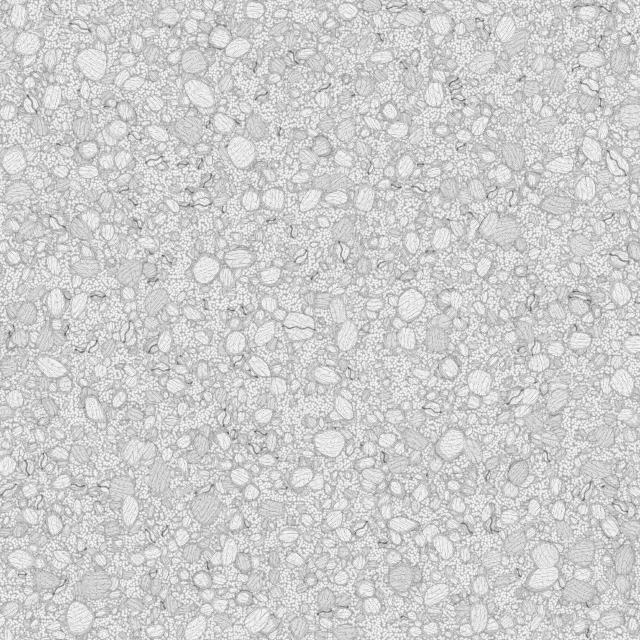
Give the GLSL for this texture map, as a WebGL 2 fragment shader.

```glsl
#version 300 es
precision highp float;
// Pale grey gravel: rounded, chipped stones with sloping rims set in fine grit.

#define LAYERS 4
#define FINE_CELLS 45.0     // stone cells across the canvas, smallest layer
#define COARSE_CELLS 18.0   // stone cells across the canvas, largest layer
#define GRIT_CELLS 250.0    // grit grains across the canvas
#define RIM_WIDTH 0.0052    // sloping edge of a stone
#define GROOVE_WIDTH 0.0022 // shadow around a stone
#define STREAK_SCALE 430.0  // density of the lines on the stones
#define STREAK_DEPTH 0.30
#define CRACK_SHARE 0.06    // share of stones with a dark crack
#define FACETS 7
#define ROUNDNESS 9.0       // higher gives sharper corners
#define TAU 6.2831853

uniform vec2 u_resolution;
out vec4 fragColor;

struct Stone {
    float dist;  // signed distance, negative inside
    vec2 local;  // position along the stone's own axes
    vec3 traits; // random values of this stone
};

vec3 hash3(vec2 p) {
    vec3 q = fract(p.xyx * vec3(0.1031, 0.1030, 0.0973));
    q += dot(q, q.yxz + 33.33);
    return fract((q.xxy + q.yzz) * q.zyx);
}

mat2 rotation(float angle) {
    float c = cos(angle), s = sin(angle);
    return mat2(c, s, -s, c);
}

// Distance to the nearest jittered grain centre.
float cellular(vec2 p) {
    vec2 base = floor(p);
    float nearest = 2.0;
    for (int y = -1; y <= 1; y++)
    for (int x = -1; x <= 1; x++) {
        vec2 cell = base + vec2(x, y);
        nearest = min(nearest, length(cell + hash3(cell).xy - p));
    }
    return nearest;
}

// Thin wandering lines from layered, warped sines.
float streaks(vec2 p, float phase) {
    p *= STREAK_SCALE * vec2(0.35, 1.0);
    float sum = 0.0;
    for (int i = 0; i < 3; i++) {
        p += 1.2 * sin(p.yx * 0.6 + phase + float(i) * 2.0);
        sum += pow(1.0 - abs(sin(p.y + 0.4 * p.x)), 3.0);
        p = rotation(0.65) * p * 1.5;
    }
    return sum / 3.0;
}

// Rounded polygon: a power norm over randomly offset facets.
float stoneNorm(vec2 q, vec3 shape) {
    float sum = 0.0;
    for (int i = 0; i < FACETS; i++) {
        vec2 vary = fract(shape.xy * (37.0 + float(i) * 91.7));
        float angle = (float(i) + 0.6 * vary.x) * TAU / float(FACETS);
        float reach = dot(q, vec2(cos(angle), sin(angle))) / mix(0.7, 1.0, vary.y);
        sum += pow(max(reach, 0.0001), ROUNDNESS);
    }
    return pow(sum, 1.0 / ROUNDNESS);
}

Stone nearestStone(vec2 uv, float cells, float presence, float seed) {
    vec2 p = uv * cells, base = floor(p);
    Stone best = Stone(1.0, vec2(0.0), vec3(0.5));
    for (int y = -1; y <= 1; y++)
    for (int x = -1; x <= 1; x++) {
        vec2 cell = base + vec2(x, y);
        vec3 place = hash3(cell + seed);
        vec2 q = p - cell - 0.2 - 0.6 * place.xy;
        if (place.z > presence || dot(q, q) > 1.0) continue;
        vec3 shape = hash3(cell + seed + 71.3);
        q = rotation(shape.x * TAU) * q;
        float radius = mix(0.32, 0.55, shape.z);
        vec2 squeezed = q * vec2(1.0, mix(1.0, 1.8, shape.y));
        float dist = (stoneNorm(squeezed / radius, shape) - 1.0) * radius / cells;
        if (dist < best.dist)
            best = Stone(dist, q / cells, hash3(cell + seed + 137.9));
    }
    return best;
}

float paintStone(float ground, Stone s, float pixel) {
    // Shadow pressed into the ground, deep beside a few stones
    float depth = 0.07 + 0.20 * pow(s.traits.y, 12.0);
    ground -= depth * exp(-max(s.dist, 0.0) / GROOVE_WIDTH);

    // Bright face inside a grey slope of uneven width
    float lean = sin(atan(s.local.y, s.local.x + 0.00001) + s.traits.z * TAU);
    float rim = RIM_WIDTH * mix(0.55, 1.2, s.traits.y) * (1.0 + 0.4 * lean);
    float core = smoothstep(-0.75 * rim, -1.15 * rim, s.dist);
    float lines = STREAK_DEPTH * streaks(s.local, s.traits.x * 40.0);
    float face = mix(0.86, 0.945, smoothstep(0.05, 0.6, s.traits.x)) - lines;
    float slope = mix(0.765, 0.83, s.traits.z) + 0.02 * lean - 0.8 * lines;
    float tone = mix(slope, face, core);
    tone -= 0.05 * smoothstep(0.0016, 0.0, abs(s.dist));

    // Occasional dark crack across the stone
    float bend = s.local.y + 0.0015 * sin(s.local.x * 330.0);
    float crack = smoothstep(0.0009 + pixel, 0.0, abs(bend));
    tone -= 0.32 * crack * step(s.traits.z, CRACK_SHARE);
    return mix(ground, tone, smoothstep(pixel, -pixel, s.dist));
}

void main() {
    float pixel = 1.0 / u_resolution.y;
    vec2 uv = gl_FragCoord.xy * pixel;

    // Grit between the stones
    float grain = cellular(uv * GRIT_CELLS);
    float tone = mix(0.955, 0.70, smoothstep(0.05, 0.95, grain));

    // Stones from small to large, later layers on top
    for (int i = 0; i < LAYERS; i++) {
        float size = float(i) / float(LAYERS - 1);
        float cells = mix(FINE_CELLS, COARSE_CELLS, size);
        Stone s = nearestStone(uv, cells, mix(0.75, 0.55, size), 19.0 * float(i) + 5.0);
        tone = paintStone(tone, s, pixel);
    }

    // Faint roughness over everything
    tone += 0.05 * (0.45 - grain);
    fragColor = vec4(vec3(clamp(tone, 0.0, 1.0)), 1.0);
}
```
